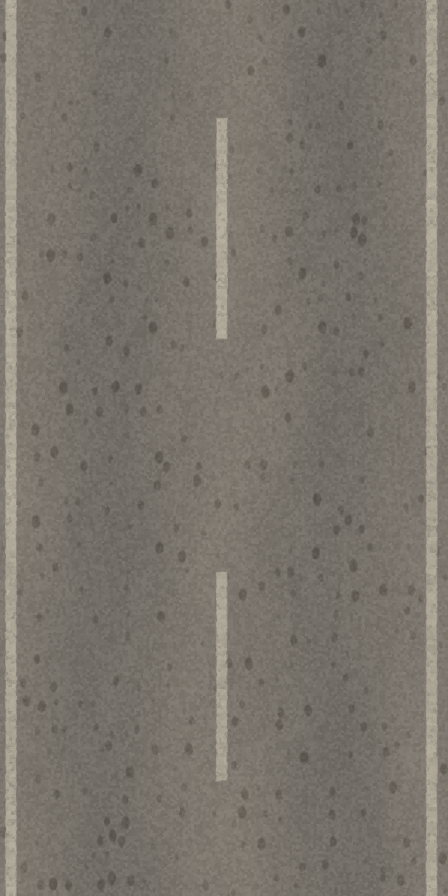
Give the GLSL for this texture, as a Shadertoy shader.

```glsl
// Worn two-lane asphalt: two solid edge lines and two dashes down the middle.
// Cellular noise makes the stones, pits and paint wear; layered sines make the
// broad stains. Everything wraps, so the tile repeats in both directions.

const float TAU = 6.2831853;
const float TILE_HEIGHT = 2.0;            // in canvas widths

const vec3 ASPHALT_DARK  = vec3(0.425, 0.408, 0.382);
const vec3 ASPHALT_LIGHT = vec3(0.518, 0.491, 0.456);
const vec3 PAINT         = vec3(0.705, 0.678, 0.615);

const float LEFT_LINE_X   = 0.0245;
const float CENTRE_LINE_X = 0.495;
const float RIGHT_LINE_X  = 0.9635;
const float LINE_HALF     = 0.0122;
const float DASH_PERIOD   = 1.0;
const float DASH_CENTRE   = 0.490;
const float DASH_HALF     = 0.240;
const float DASH_VARIATION = 0.007;       // alternate dashes differ in length

const vec2 STONE_GRID = vec2(150.0, 150.0); // cells per canvas width
const vec2 CLUMP_GRID = vec2(64.0, 40.0);
const vec2 PIT_GRID   = vec2(30.0, 20.0);
const vec2 WEAR_GRID  = vec2(45.0, 110.0);

const float STONE_CONTRAST = 0.065;
const float CLUMP_CONTRAST = 0.016;
const float PIT_SHARE      = 0.45;
const float PIT_DEPTH      = 0.085;
const float EDGE_ROUGHNESS = 0.0022;

vec2 hash22(vec2 p) {
    vec3 q = fract(p.xyx * vec3(0.1031, 0.1030, 0.0973));
    q += dot(q, q.yzx + 33.33);
    return fract((q.xx + q.yz) * q.zy);
}

// Wrapping cellular noise: x = distance to nearest point, yz = its random pair
vec3 cellular(vec2 p, vec2 grid) {
    p *= grid;
    vec2 period = grid * vec2(1.0, TILE_HEIGHT);
    vec2 cell = floor(p);
    vec3 nearest = vec3(9.0, 0.0, 0.0);
    for (int j = -1; j <= 1; j++) {
        for (int i = -1; i <= 1; i++) {
            vec2 neighbour = cell + vec2(i, j);
            vec2 id = mod(neighbour, period) + grid.y;
            float d = length(neighbour + 0.15 + 0.7 * hash22(id) - p);
            if (d < nearest.x) nearest = vec3(d, hash22(id + 57.0));
        }
    }
    return nearest;
}

// Broad cloudy stains, stretched along the road, about -1 to 1
float stains(vec2 p) {
    float sum = 0.0, amplitude = 0.5;
    vec2 wave = vec2(2.0, 1.0);
    for (int i = 0; i < 5; i++) {
        float k = float(i);
        float bend = 1.3 * sin(TAU * wave.y * p.y / TILE_HEIGHT + k * 2.1);
        sum += amplitude * sin(TAU * wave.x * p.x + bend + k * 1.7)
             * cos(TAU * (wave.y + 1.0) * p.y / TILE_HEIGHT + 1.5 * sin(TAU * p.x + k));
        wave = floor(wave * 1.7) + 1.0;
        amplitude *= 0.72;
    }
    return sum;
}

// Distance to a vertical stripe
float stripe(float x, float centre) {
    return abs(x - centre) - LINE_HALF;
}

void mainImage(out vec4 fragColor, in vec2 fragCoord) {
    vec2 p = fragCoord / iResolution.x;
    float pixel = 1.0 / iResolution.x;

    vec3 stone = cellular(p, STONE_GRID);
    vec3 clump = cellular(p, CLUMP_GRID);
    vec3 pit   = cellular(p, PIT_GRID);
    vec3 wear  = cellular(p, WEAR_GRID);

    // Asphalt: wheel tracks darken the middle of each lane
    float cloud = stains(p);
    float track = 0.5 + 0.5 * cos(2.0 * TAU * p.x + 0.25 * sin(0.5 * TAU * p.y));
    float tone = 0.24 + 0.5 * track + 0.17 * cloud;
    vec3 color = mix(ASPHALT_DARK, ASPHALT_LIGHT, clamp(tone, 0.0, 1.0));

    // Grain and uneven clumps
    float grain = (stone.y - 0.5) * STONE_CONTRAST * (1.0 - 0.4 * stone.x);
    color += grain + (0.5 - clump.x) * CLUMP_CONTRAST;

    // Scattered dark pits, densest in the wheel tracks
    float radius = mix(0.06, 0.22, pit.z * pit.z);
    float hasPit = step(pit.y, PIT_SHARE * (1.0 - 0.5 * track));
    float soft = 0.08 + PIT_GRID.x * pixel;
    float pitMask = hasPit * (1.0 - smoothstep(radius, radius + soft, pit.x));
    color -= PIT_DEPTH * pitMask * (0.4 + 0.6 * pit.z);

    // Markings: solid edges and a dashed centre
    float edges = min(stripe(p.x, LEFT_LINE_X), stripe(p.x, RIGHT_LINE_X));
    float row = floor(p.y / DASH_PERIOD);
    float dashHalf = DASH_HALF + DASH_VARIATION * (2.0 * mod(row, 2.0) - 1.0);
    float along = abs(mod(p.y, DASH_PERIOD) - DASH_CENTRE) - dashHalf;
    float dash = max(stripe(p.x, CENTRE_LINE_X), along);
    float d = min(edges, dash) + EDGE_ROUGHNESS * (wear.y + stone.y - 1.0);
    float paintMask = 1.0 - smoothstep(-pixel, pixel, d);

    // Paint wear: cross scuffs, worn flecks and slow fading
    float cover = 0.93 - 0.2 * wear.z * wear.z - 0.22 * step(0.85, stone.z) + 0.08 * cloud;
    vec3 paint = PAINT + 0.5 * grain + 0.03 * (wear.y - 0.5);
    color = mix(color, paint, paintMask * clamp(cover, 0.0, 1.0));

    fragColor = vec4(color, 1.0);
}
```
